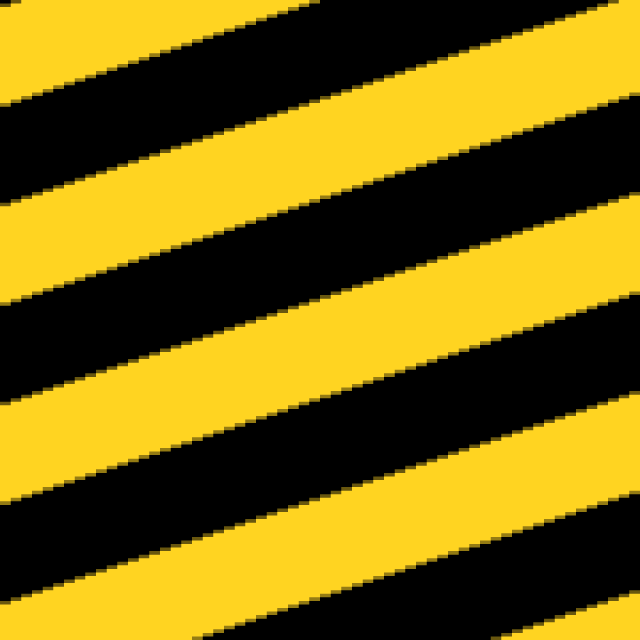
A WebGL 1 fragment shader for this pattern:

```glsl
precision highp float;
// Slanted black and yellow hazard stripes, stepped on a grid of wide flat cells.

uniform vec2 u_resolution;

const vec2 GRID = vec2(60.0, 180.0);    // cells across and down the canvas
const float PERIOD = 56.0;              // rows per black and yellow pair
const float STRIPE = 28.0;              // rows from one edge to the next
const float FIRST_EDGE = 1.0;           // row of the first black to yellow edge
const float UPPER_EDGE_MIX = 0.41;      // yellow share in the edge cell above a stripe
const float LOWER_EDGE_MIX = 0.58;      // yellow share in the edge cell below a stripe
const vec3 BLACK = vec3(0.0);
const vec3 YELLOW = vec3(1.0, 0.83, 0.13);
const int SAMPLES = 4;                  // smoothing samples per axis

// Share of yellow in the cell that holds uv; each column shifts by one row.
float stripeAmount(vec2 uv) {
  vec2 cell = floor(vec2(uv.x, 1.0 - uv.y) * GRID);
  float row = mod(cell.x + cell.y - FIRST_EDGE + 0.5, PERIOD);
  float upper = mix(UPPER_EDGE_MIX, 1.0, step(1.0, row));
  float lower = mix(LOWER_EDGE_MIX, 0.0, step(STRIPE + 1.0, row));
  return mix(upper, lower, step(STRIPE, row));
}

void main() {
  // Average over the pixel area to smooth the cell borders.
  float yellow = 0.0;
  float count = float(SAMPLES);
  for (int j = 0; j < SAMPLES; j++) {
    for (int i = 0; i < SAMPLES; i++) {
      vec2 offset = (vec2(float(i), float(j)) + 0.5) / count - 0.5;
      yellow += stripeAmount((gl_FragCoord.xy + offset) / u_resolution);
    }
  }
  yellow /= count * count;
  gl_FragColor = vec4(mix(BLACK, YELLOW, yellow), 1.0);
}
```
